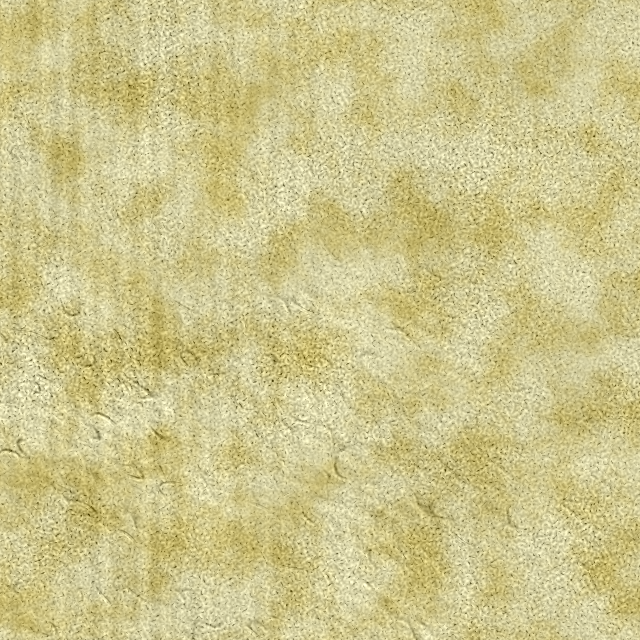
This texture is drawn by a Shadertoy shader. Its source:

```glsl
// Aged cream parchment: ochre stains over a pale base, faint vertical pleats
// fading to the right, slanted creases, and a fine leathery grain with dark pits.
// Every layer is gradient noise, summed into one stain mask and one tone offset.

const vec3 CREAM = vec3(0.855, 0.838, 0.665);
const vec3 OCHRE = vec3(0.765, 0.708, 0.405);
const vec3 TONE_TINT = vec3(1.0, 1.0, 0.97);

const float STAIN_SCALE = 10.0;
const vec2 STAIN_EDGES = vec2(-0.58, 0.86);
const float MOTTLE_DEPTH = 0.030;

const float PLEAT_COUNT = 32.0;
const float PLEAT_DEPTH = 0.027;
const float STREAK_DEPTH = 0.030;

const float CREASE_ANGLE = -0.62;
const vec2 CREASE_SCALE = vec2(15.0, 32.0);
const float CREASE_WIDTH = 0.10;
const float CREASE_DEPTH = 0.30;
const vec2 LIGHT_STEP = vec2(0.0025, 0.0040);
const float RELIEF_DEPTH = 0.10;

const float GRAIN_SCALE = 220.0;
const float GRAIN_DEPTH = 0.170;
const float PIT_DEPTH = 0.34;

const float TAU = 6.28319;

float hash(vec2 cell) {
    vec3 q = fract(cell.xyx * vec3(0.1031, 0.1030, 0.0973));
    q += dot(q, q.yzx + 33.33);
    return fract((q.x + q.y) * q.z);
}

mat2 rotation(float angle) {
    float c = cos(angle), s = sin(angle);
    return mat2(c, -s, s, c);
}

float cornerSlope(vec2 cell, vec2 offset) {
    float angle = TAU * hash(cell);
    return dot(vec2(cos(angle), sin(angle)), offset);
}

// Gradient noise, roughly -1 to 1
float noise(vec2 p) {
    p += 57.0;
    vec2 i = floor(p), f = fract(p);
    vec2 u = f * f * f * (f * (f * 6.0 - 15.0) + 10.0);
    vec2 e = vec2(1.0, 0.0);
    float low = mix(cornerSlope(i, f), cornerSlope(i + e, f - e), u.x);
    float high = mix(cornerSlope(i + e.yx, f - e.yx), cornerSlope(i + 1.0, f - 1.0), u.x);
    return 1.4 * mix(low, high, u.y);
}

vec2 warp(vec2 p) {
    return vec2(noise(p), noise(p + 19.7));
}

// Blotchy share of ochre, 0 to 1
float stainMask(vec2 p) {
    float n = 0.75 * noise(p * STAIN_SCALE)
            + 0.38 * noise(p * STAIN_SCALE * 2.1 + 7.3)
            + 0.22 * noise(p * STAIN_SCALE * 4.7 + 3.1)
            + 0.20 * noise(p * 3.0 + 11.0);
    return smoothstep(STAIN_EDGES.x, STAIN_EDGES.y, n);
}

// Soft vertical folds, strongest at the left
float pleats(vec2 p) {
    float fade = mix(0.20, 1.0, smoothstep(0.80, 0.15, p.x));
    float patchy = 0.8 + 0.6 * noise(p * vec2(7.0, 4.0) + 5.0);
    float wave = sin(TAU * PLEAT_COUNT * p.x + 1.2 * noise(p * vec2(6.0, 2.0)));
    float streak = noise(p * vec2(50.0, 2.5) + 31.0);
    return fade * (PLEAT_DEPTH * patchy * wave + STREAK_DEPTH * streak);
}

// Short, broken, bent lines running down to the right
float creaseLine(vec2 p) {
    vec2 q = rotation(CREASE_ANGLE) * (p + 0.011 * warp(p * 17.0));
    float line = smoothstep(CREASE_WIDTH, 0.0, abs(noise(q * CREASE_SCALE)));
    return line * smoothstep(0.12, 0.65, noise(p * 22.0 + 13.0));
}

float reliefHeight(vec2 p) {
    vec2 q = rotation(CREASE_ANGLE) * (p + 0.008 * warp(p * 23.0));
    return noise(q * vec2(34.0, 60.0) + 41.0);
}

// Dark furrows with a lit lip below them, gathered in the lower left
float creases(vec2 p) {
    float region = smoothstep(0.75, 0.35, p.y) * smoothstep(1.15, 0.45, p.x);
    float amount = mix(0.30, 1.0, region) * (0.85 + 0.6 * noise(p * 4.0 + 23.0));
    float furrow = 0.45 * creaseLine(p + LIGHT_STEP) - creaseLine(p);
    float slope = reliefHeight(p + LIGHT_STEP) - reliefHeight(p);
    return amount * (CREASE_DEPTH * furrow + RELIEF_DEPTH * slope);
}

// Fine wormy grain and small dark pits
float grain(vec2 p) {
    vec2 q = rotation(0.5) * p * GRAIN_SCALE;
    q += 0.35 * warp(q * 0.45);
    float amount = 1.0 + 0.45 * noise(p * 6.0 + 2.0) + 0.25 * noise(p * 17.0 + 9.0);
    float pits = smoothstep(0.26, 0.92, noise(q * 1.1 + 71.0));
    return amount * (GRAIN_DEPTH * noise(q) - PIT_DEPTH * pits);
}

void mainImage(out vec4 fragColor, in vec2 fragCoord) {
    vec2 p = fragCoord / iResolution.y;
    float mottle = noise(p * 5.0 + 61.0) + 0.7 * noise(p * 28.0 + 83.0);
    float tone = MOTTLE_DEPTH * mottle + pleats(p) + creases(p) + grain(p);
    vec3 color = mix(CREAM, OCHRE, stainMask(p)) + tone * TONE_TINT;
    fragColor = vec4(clamp(color, 0.0, 1.0), 1.0);
}
```
